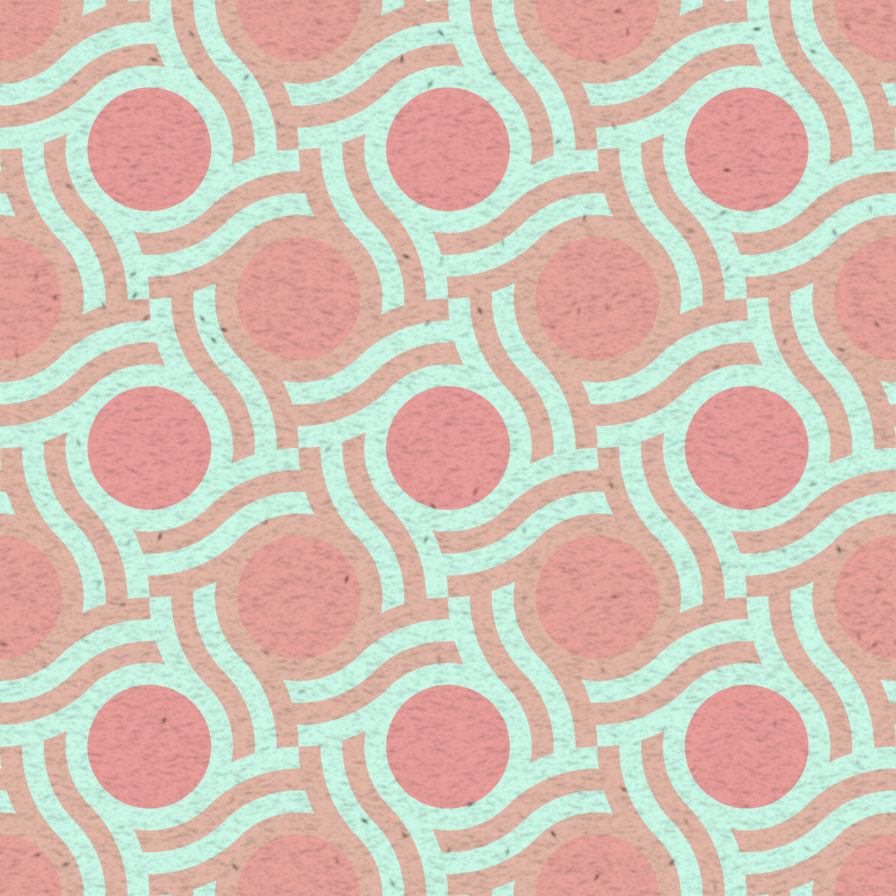
Give the GLSL for this pattern, as a Shadertoy shader.

```glsl
// Interlaced ring bands swirling around two alternating lattices of discs, on flecked paper.
#define REPEATS 3.0
#define MINT vec3(0.775, 0.95, 0.885)
#define SALMON vec3(0.862, 0.698, 0.635)
#define DISC_ON_MINT vec3(0.89, 0.605, 0.59)
#define DISC_ON_SALMON vec3(0.885, 0.622, 0.596)
#define DISC_RADIUS 0.4142
#define BANDS 4.0
#define FIBRE 0.13
#define GRAIN 0.09
#define SPECK 0.5
#define SAMPLES 4
#define SOFTNESS 1.4

vec3 hash3(vec2 p) {
    vec3 q = vec3(dot(p, vec2(127.1, 311.7)), dot(p, vec2(269.5, 183.3)), dot(p, vec2(419.2, 371.9)));
    return fract(sin(q) * 43758.5);
}

// Disc with alternating rings around it; radius 1 reaches the tile side.
vec3 rings(float radius, vec3 disc, vec3 first, vec3 second) {
    if (radius < DISC_RADIUS) return disc;
    float band = floor((radius - DISC_RADIUS) / (1.0 - DISC_RADIUS) * BANDS);
    return mod(band, 2.0) < 0.5 ? first : second;
}

// Each tile is split along its diagonal; each half puts one disc's rings on top.
vec3 swirl(vec2 uv) {
    vec2 a = mod(uv * REPEATS * 2.0, 2.0) - 1.0;
    vec2 b = abs(a) - 1.0;
    float radiusA = length(a);
    float radiusB = length(b);
    bool halfA = a.x * a.y * (abs(a.x) - abs(a.y)) > 0.0;
    bool showA = halfA ? radiusA < 1.0 : radiusB >= 1.0;
    return showA ? rings(radiusA, DISC_ON_MINT, MINT, SALMON)
                 : rings(radiusB, DISC_ON_SALMON, SALMON, MINT);
}

// Wrapping cellular flecks: soft tilted ellipses, one per cell; rarity thins them out.
float flecks(vec2 uv, vec2 cells, vec2 size, float tilt, float rarity, float seed) {
    vec2 g = uv * cells;
    vec2 cell = floor(g);
    float ink = 0.0;
    for (int y = -1; y <= 1; y++) {
        for (int x = -1; x <= 1; x++) {
            vec2 id = cell + vec2(x, y);
            vec2 key = mod(id, cells) + seed;
            vec3 h = hash3(key);
            vec2 d = (id + h.xy - g) / cells * cells.y;
            float angle = tilt * (hash3(key + 57.0).x - 0.5);
            float c = cos(angle), s = sin(angle);
            d = mat2(c, -s, s, c) * d / size;
            ink = max(ink, pow(h.z, rarity) * exp(-dot(d, d)));
        }
    }
    return ink;
}

void mainImage(out vec4 fragColor, in vec2 fragCoord) {
    vec2 uv = fragCoord / iResolution.xy;

    // Supersampled pattern
    vec3 color = vec3(0.0);
    for (int j = 0; j < SAMPLES; j++) {
        for (int i = 0; i < SAMPLES; i++) {
            vec2 offset = (vec2(i, j) + 0.5) / float(SAMPLES) - 0.5;
            color += swirl(uv + offset * SOFTNESS / iResolution.xy);
        }
    }
    color /= float(SAMPLES * SAMPLES);

    // Paper: long fibres, fine grain and rare dark specks
    float fibre = flecks(uv, vec2(72.0, 160.0), vec2(1.1, 0.35), 0.9, 2.0, 3.0);
    float grain = flecks(uv, vec2(150.0, 230.0), vec2(0.7, 0.4), 1.5, 1.0, 19.0);
    float speck = flecks(uv, vec2(32.0), vec2(0.13, 0.07), 3.0, 14.0, 41.0);
    color *= 1.03 - FIBRE * fibre - GRAIN * grain;
    color *= 1.0 - SPECK * speck;

    fragColor = vec4(color, 1.0);
}
```
